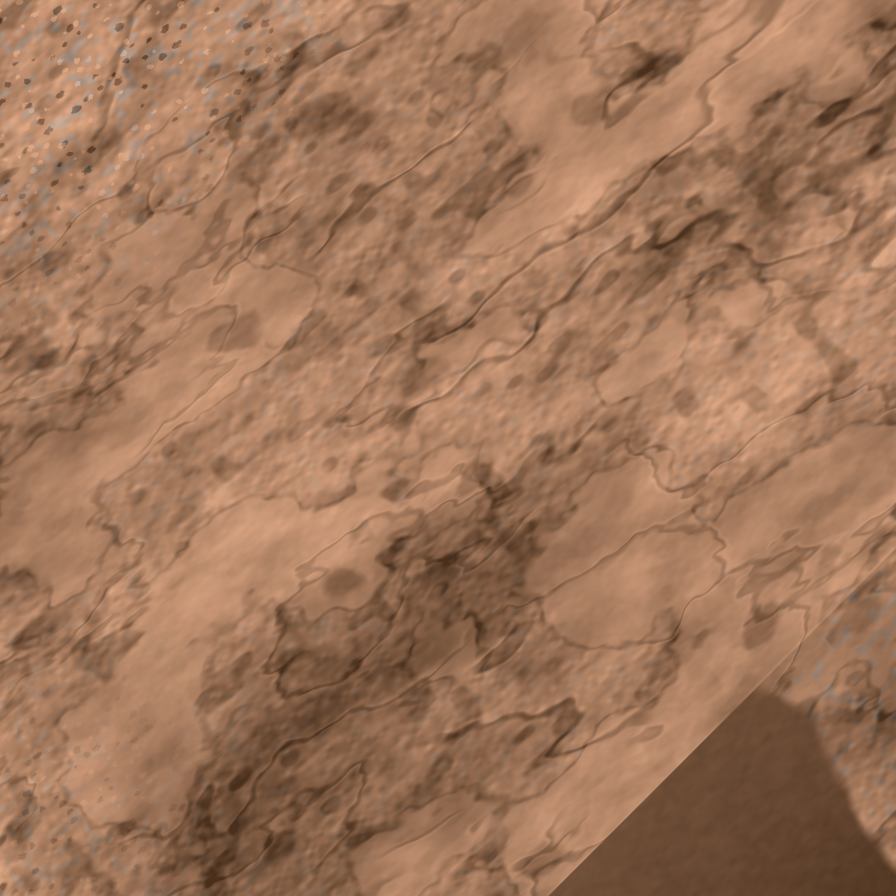
Write a WebGL 2 fragment shader that draws this texture.

```glsl
#version 300 es
precision highp float;
// Weathered sandy rock face with slanted grain, cracks, hollows and a shaded wedge.
uniform vec2 u_resolution;
out vec4 fragColor;

float hash(vec2 cell) {
  uvec2 q = uvec2(ivec2(cell)) * uvec2(1597u, 3571u);
  uint n = (q.x ^ (q.y << 7u)) * 74773u + q.y;
  n = (n ^ (n >> 15u)) * 48271u;
  n = (n ^ (n >> 13u)) * 69621u;
  return float((n ^ (n >> 16u)) & 65535u) / 65535.0;
}

float noise(vec2 p) {
  vec2 i = floor(p), f = fract(p);
  f = f * f * (3.0 - 2.0 * f);
  return mix(mix(hash(i), hash(i + vec2(1, 0)), f.x),
             mix(hash(i + vec2(0, 1)), hash(i + vec2(1, 1)), f.x), f.y);
}

float fbm(vec2 p) {
  float sum = 0.0, amp = 0.5;
  for (int i = 0; i < 5; i++) {
    sum += amp * noise(p);
    p = mat2(0.96, 0.28, -0.28, 0.96) * p * 2.03 + 17.3;
    amp *= 0.5;
  }
  return sum / 0.97;
}

// Rotates so that x runs along the upward slant of the rock grain
vec2 slant(vec2 p, float angle) {
  float c = cos(angle), s = sin(angle);
  return vec2(c * p.x + s * p.y, c * p.y - s * p.x);
}

float blob(vec2 p, vec2 centre, vec2 size) {
  vec2 d = slant(p - centre, 0.75) / size;
  return exp(-dot(d, d));
}

float grainHeight(vec2 p) {
  return 0.6 * noise(p * vec2(75, 125)) + 0.4 * noise(p * vec2(130, 215) + 40.0);
}

// Dark fissure with a pale lip, along the mid level of a noise field
float fissure(vec2 p, float width) {
  float d = fbm(p) - 0.5;
  float dark = smoothstep(-0.3 * width, 0.2 * width, d) * (1.0 - smoothstep(0.3 * width, width, d));
  float lip = smoothstep(-width, -0.4 * width, d) * (1.0 - smoothstep(-0.4 * width, 0.0, d));
  return dark - 0.35 * lip;
}

// Sparse ragged ellipses, one per chosen grid cell
float hollows(vec2 p, float density) {
  vec2 cell = floor(p);
  vec2 centre = 0.35 + 0.3 * vec2(hash(cell + 31.0), hash(cell + 67.0));
  float radius = 0.12 + 0.2 * hash(cell + 11.0);
  float d = length(fract(p) - centre) + 0.22 * (noise(p * 5.0) - 0.5);
  return step(hash(cell), density) * (1.0 - smoothstep(radius - 0.08, radius + 0.08, d));
}

void main() {
  vec2 uv = gl_FragCoord.xy / u_resolution;
  vec2 warp = vec2(fbm(uv * 4.0), fbm(uv * 4.0 + 50.0)) - 0.5;
  vec2 flow = slant(uv + 0.07 * warp, 0.66);

  // Broad light and dark areas
  float tone = 0.76 + 0.6 * (fbm(flow * vec2(4, 9) + 3.0) - 0.5);
  tone += 0.6 * (fbm(flow * vec2(13, 30) + 9.0) - 0.5);
  tone += 0.14 * blob(uv, vec2(0.25, 0.4), vec2(0.3, 0.12));
  tone += 0.12 * blob(uv, vec2(0.05, 0.95), vec2(0.25));
  tone += 0.12 * blob(uv, vec2(0.76, 0.46), vec2(0.2, 0.06));
  tone -= 0.28 * blob(uv, vec2(0.46, 0.27), vec2(0.25, 0.08));
  tone -= 0.24 * blob(uv, vec2(0.0, 0.43), vec2(0.16, 0.08));
  tone -= 0.24 * blob(uv, vec2(0.28, 0.06), vec2(0.3, 0.16));
  tone -= 0.16 * blob(uv, vec2(0.96, 0.88), vec2(0.25, 0.08));

  // Worn plates with clear edges carry little grain
  float plates = fbm(flow * vec2(5, 9) + 71.0);
  float worn = smoothstep(0.55, 0.585, plates);
  float rough = mix(1.0, 0.3, worn);
  tone += 0.07 * worn - 0.16 * smoothstep(0.52, 0.55, plates) * (1.0 - worn);

  // Slanted grain lit from the upper left
  vec2 fine = slant(uv + 0.012 * warp, 0.72);
  float relief = grainHeight(fine) - grainHeight(fine + vec2(-0.001, 0.005));
  tone += rough * (0.26 * relief + 0.3 * (grainHeight(fine + 5.0) - 0.5));
  tone -= rough * 0.25 * smoothstep(0.62, 0.85, noise(fine * vec2(32, 60)));

  // Cracks and hollows
  float broken = smoothstep(0.42, 0.58, fbm(uv * 5.0 + 23.0));
  tone -= 0.32 * broken * fissure(flow * vec2(2.2, 6.5) + 13.0, 0.03);
  tone -= 0.22 * (1.0 - broken) * fissure(flow * vec2(4, 12) + 37.0, 0.035);
  tone -= 0.25 * hollows(flow * vec2(9, 16), 0.16);

  // Loose grit, thickest in the upper left corner
  float grit = 1.0 - smoothstep(0.15, 0.42, length(uv - vec2(0, 1)) + 0.3 * warp.x);
  grit = max(grit, 0.45 * blob(uv, vec2(0.02, 0.06), vec2(0.18)));
  tone -= 0.5 * grit * hollows(fine * vec2(55, 85), 0.22);
  tone += 0.3 * grit * hollows(fine * vec2(70, 100) + 90.0, 0.2);

  // Smooth shaded wedge with a straight slanted rim
  float side = dot(uv - vec2(0.612, 0.0), vec2(0.707, -0.707));
  float inside = smoothstep(-0.001, 0.001, side);
  float corner = smoothstep(-0.012, 0.012, uv.x + uv.y - 1.05 + 0.2 * warp.y);
  float shade = 0.2 - 0.65 * side + 0.12 * (grainHeight(fine) - 0.5) + 0.15 * warp.x;
  tone = mix(tone, shade, inside * (1.0 - corner));
  tone -= 0.16 * inside * corner;
  tone += 0.07 * smoothstep(-0.004, -0.001, side) * (1.0 - inside);

  // Brown to pale tan, with grey flecks in the gritty places
  vec3 colour = mix(vec3(0.34, 0.23, 0.15), vec3(0.80, 0.60, 0.47), clamp(tone, -0.12, 1.14));
  float fleck = smoothstep(0.6, 0.85, noise(fine * vec2(90, 140) + 60.0));
  float grey = fleck * (0.35 * max(grit, inside * corner) + 0.12 * rough * (1.0 - inside));
  colour = mix(colour, vec3(dot(colour, vec3(0.35, 0.5, 0.15))), grey);
  fragColor = vec4(colour, 1.0);
}
```
